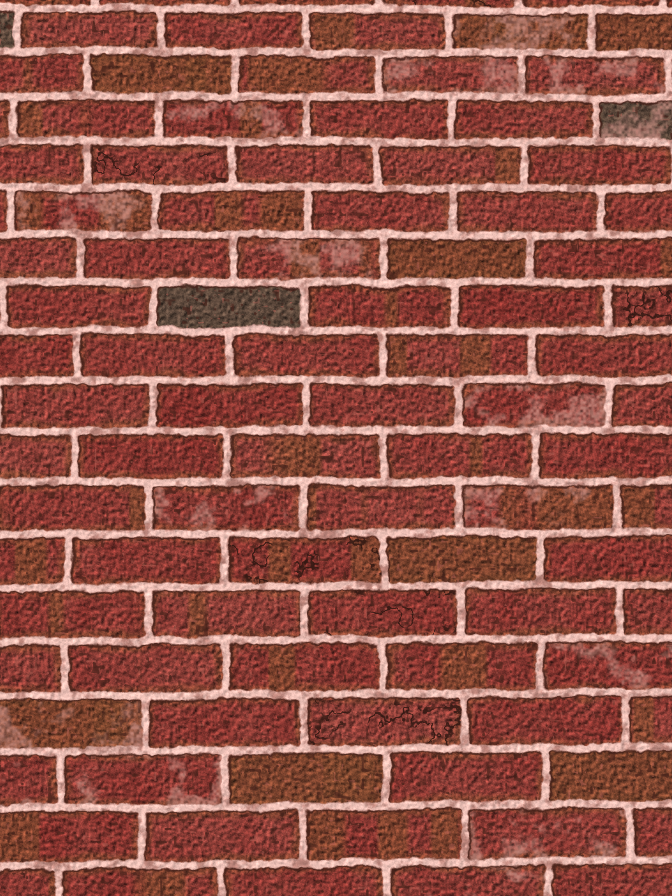
This texture is drawn by a Shadertoy shader. Its source:

```glsl
#define ROW_TOP 0.0102
#define ROW_HEIGHT 0.0479
#define ROW_GROWTH 0.00048
#define BRICK_LENGTH 0.1602
#define LENGTH_GROWTH 0.0013
#define MORTAR_WIDTH 0.0088
#define SHADOW_OFFSET vec2(0.0028, 0.0022)
#define GRAIN_SCALE 250.0

const vec3 RED = vec3(0.50, 0.19, 0.17);
const vec3 ROSE = vec3(0.60, 0.32, 0.28);
const vec3 BROWN = vec3(0.49, 0.28, 0.18);
const vec3 GRAY = vec3(0.34, 0.28, 0.23);
const vec3 SHADOW = vec3(0.27, 0.13, 0.10);
const vec3 MORTAR = vec3(0.94, 0.76, 0.72);
const vec3 MORTAR_DARK = vec3(0.71, 0.50, 0.46);

float hash(vec2 p) {
    vec3 q = fract(p.xyx * vec3(0.1031, 0.1030, 0.0973));
    q += dot(q, q.yzx + 33.33);
    return fract((q.x + q.y) * q.z);
}

float noise(vec2 p) {
    vec2 i = floor(p), f = fract(p);
    f = f * f * (3.0 - 2.0 * f);
    return mix(mix(hash(i), hash(i + vec2(1, 0)), f.x),
               mix(hash(i + vec2(0, 1)), hash(i + 1.0), f.x), f.y);
}

float fbm(vec2 p) {
    float sum = 0.0, amp = 0.5;
    for (int i = 0; i < 4; i++) {
        sum += amp * noise(p);
        p = p * 2.03 + 17.3;
        amp *= 0.5;
    }
    return sum / 0.9375;
}

float roundedBox(vec2 p, vec2 halfSize, float radius) {
    vec2 d = abs(p) - halfSize + radius;
    return length(max(d, 0.0)) + min(max(d.x, d.y), 0.0) - radius;
}

void mainImage(out vec4 fragColor, in vec2 fragCoord) {
    float pixel = 1.0 / iResolution.y;
    vec2 p = fragCoord * pixel;
    p.y = 1.0 - p.y;

    // slight tilt and hand-laid wobble
    vec2 w = p;
    w.y += (p.x - 0.375) * mix(-0.005, 0.009, p.y);
    w += (vec2(noise(p * 28.0), noise(p * 28.0 + 40.0)) - 0.5) * 0.0035;

    // courses grow downward; alternate courses shift by half a brick
    float course = (sqrt(ROW_HEIGHT * ROW_HEIGHT + 4.0 * ROW_GROWTH * (w.y - ROW_TOP))
                    - ROW_HEIGHT) / (2.0 * ROW_GROWTH);
    float row = floor(course);
    vec2 size = vec2(BRICK_LENGTH + LENGTH_GROWTH * row,
                     ROW_HEIGHT + ROW_GROWTH * (2.0 * row + 1.0));
    float along = (w.x - 0.422 - 0.0005 * row) / size.x + 0.5 * (1.0 - mod(row, 2.0));
    along += (hash(vec2(floor(along + 0.5), row) + 60.0) - 0.5) * 0.03;
    vec2 id = vec2(floor(along), row) + 20.0;
    vec2 local = (vec2(fract(along), course - row) - 0.5) * size;

    // brick outline and the shadow cast by the joint above and to the left
    float rough = (fbm(p * 130.0) - 0.5) * 0.005;
    vec2 halfSize = 0.5 * (size - MORTAR_WIDTH);
    float edge = roundedBox(local, halfSize, 0.003) + rough;
    float lit = roundedBox(local - SHADOW_OFFSET, halfSize, 0.003) + rough * 1.6;

    // brick body: tone, scorched ends and rims, banded stains
    float kind = hash(id + 3.7);
    float tone = hash(id * 1.7 + 9.1);
    float blotch = fbm(p * 32.0 + id * 5.0);
    vec3 brick = mix(RED, ROSE, 0.10 + 0.30 * tone + 0.5 * (blotch - 0.5));
    float rim = smoothstep(-0.010, 0.0, edge + (blotch - 0.5) * 0.012);
    float band = smoothstep(0.60, 0.72, noise(vec2(p.x * 32.0, id.y * 7.3)))
               * step(0.55, hash(id + 31.0));
    brick = mix(brick, BROWN, max(0.65 * rim, 0.75 * band));
    brick = mix(brick, BROWN * 0.95, 0.8 * step(0.87, kind) * step(kind, 0.93));
    brick = mix(brick, GRAY, 0.92 * step(0.93, kind));

    // sandy relief lit from the upper left, with pits and pale specks
    vec2 g = p * GRAIN_SCALE;
    float relief = fbm(g) - fbm(g - vec2(0.55, 0.65));
    float speck = noise(g * 1.3 + 70.0);
    brick *= 1.0 + 1.0 * relief + 0.28 * (speck - 0.5);
    brick = mix(brick, SHADOW, 0.7 * smoothstep(0.76, 0.94, noise(g * 0.8 + 11.0)));
    brick = mix(brick, ROSE * 1.25, 0.45 * smoothstep(0.82, 0.97, noise(g * 0.9 + 53.0)));

    // pale salt bloom and dark cracks on a few bricks
    float bloom = step(0.84, hash(id + 77.0)) * smoothstep(0.50, 0.68, fbm(p * 40.0 + 8.0));
    brick = mix(brick, MORTAR_DARK * 1.1, bloom * (0.25 + 0.6 * speck));
    float crack = 1.0 - smoothstep(0.012, 0.05, abs(fbm(p * 55.0 + 4.0) - 0.5));
    crack *= step(0.93, hash(id + 51.0)) * smoothstep(0.45, 0.6, noise(p * 35.0));
    brick = mix(brick, SHADOW * 0.7, 0.85 * crack);
    brick = mix(brick, SHADOW, 0.85 * smoothstep(-0.0012, 0.0016, lit));

    // mortar with soft grime
    float grime = fbm(p * 85.0 + 21.0);
    vec3 mortar = mix(MORTAR, MORTAR_DARK, smoothstep(0.48, 0.80, grime));
    mortar *= 1.0 + 0.35 * relief;
    mortar = mix(mortar, MORTAR_DARK, 0.6 * (1.0 - smoothstep(0.0, 0.002, edge)));

    vec3 color = mix(brick, mortar, smoothstep(-pixel, pixel, edge));
    fragColor = vec4(clamp(color, 0.0, 1.0), 1.0);
}
```
